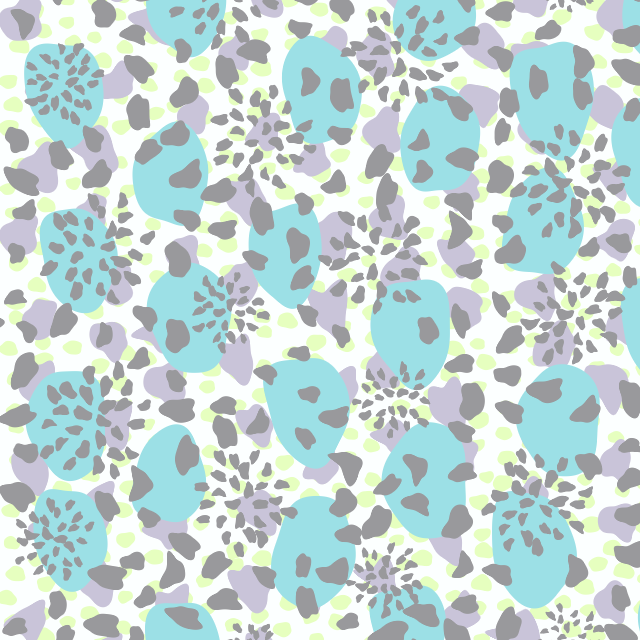
Reproduce this pattern procedurally as a Shadertoy shader.

```glsl
// Layered organic print: lime dots, lavender pebbles and large aqua eggs on white,
// topped by grey chips that are either scattered or fanned out in radial clusters.
// Every shape is one warped superellipse, placed on staggered, jittered grids.

const vec3 WHITE = vec3(0.99, 1.0, 1.0);
const vec3 LIME = vec3(0.90, 1.0, 0.75);
const vec3 LAVENDER = vec3(0.79, 0.77, 0.85);
const vec3 AQUA = vec3(0.61, 0.88, 0.90);
const vec3 GREY = vec3(0.60, 0.60, 0.61);
const float TAU = 6.28319;
const vec2 CLUSTER_CELL = vec2(0.25, 0.25);
const int CHIPS_PER_CLUSTER = 26;

struct Layer {
    vec2 cell;       // grid spacing
    vec2 halfSize;   // mean half extents of a shape
    float jitter;    // offset range, in cells
    float sizeRange; // relative size variation
    float tiltRange; // rotation range, in radians
    float wobble;    // irregularity of the outline
    float power;     // superellipse exponent
    float seed;
    bool avoidClusters;
};

vec3 hash32(vec2 p, float seed) {
    vec3 h = fract((p.xyx + seed * 17.0) * vec3(0.1031, 0.1030, 0.0973));
    h += dot(h, h.yxz + 33.33);
    return fract((h.xxy + h.yzz) * h.zyx);
}

// Grid with every second column shifted by half a cell
vec2 neighbourId(vec2 p, vec2 cell, int i, int j) {
    vec2 g = p / cell;
    float column = floor(g.x) + float(i);
    return vec2(column, floor(g.y - 0.5 * mod(column, 2.0)) + float(j));
}

vec2 cellCentre(vec2 id, vec2 cell, vec2 offset) {
    return (id + 0.5 + vec2(0.0, 0.5 * mod(id.x, 2.0)) + offset) * cell;
}

// Approximate signed distance to a bent, tapered, wavy superellipse
float blob(vec2 p, vec2 halfSize, float tilt, float wobble, float power, vec3 rnd) {
    float dist = length(p);
    if (dist > 2.0 * max(halfSize.x, halfSize.y)) return 1.0;
    float c = cos(tilt), s = sin(tilt);
    vec2 q = mat2(c, -s, s, c) * p / halfSize;
    q.y += wobble * (2.0 * rnd.x - 1.0) * q.x * q.x;
    q.x *= 1.0 + wobble * (2.0 * rnd.y - 1.0) * q.y;
    float a = atan(q.y, q.x + 1e-6);
    float waves = 0.4 * cos(3.0 * a + TAU * rnd.z) + 0.2 * cos(5.0 * a + TAU * rnd.x);
    vec2 powered = pow(abs(q) + 1e-5, vec2(power));
    float f = pow(powered.x + powered.y, 1.0 / power) / (1.0 + wobble * waves);
    return dist * (1.0 - 1.0 / max(f, 0.01));
}

// Centre (xy) and radius (z) of one chip cluster
vec3 cluster(vec2 id) {
    vec3 rnd = hash32(id, 5.0);
    return vec3(cellCentre(id, CLUSTER_CELL, 0.34 * (rnd.xy - 0.5)), mix(0.045, 0.088, rnd.z));
}

// Distance to the nearest cluster disc
float clusterDiscs(vec2 p) {
    float d = 1.0;
    for (int i = -1; i <= 1; i++)
    for (int j = -1; j <= 1; j++) {
        vec3 k = cluster(neighbourId(p, CLUSTER_CELL, i, j));
        d = min(d, distance(p, k.xy) - k.z);
    }
    return d;
}

// Chips on a sunflower spiral, each pointing away from its cluster centre
float clusterChips(vec2 p) {
    float d = 1.0;
    for (int i = -1; i <= 1; i++)
    for (int j = -1; j <= 1; j++) {
        vec2 id = neighbourId(p, CLUSTER_CELL, i, j);
        vec3 k = cluster(id);
        if (distance(p, k.xy) > 1.4 * k.z) continue;
        for (int n = 0; n < CHIPS_PER_CLUSTER; n++) {
            float t = float(n);
            vec3 rnd = hash32(id + t * vec2(3.1, 7.3), 9.0);
            float angle = t * 2.39996 + id.x + 0.25 * rnd.x;
            float r = k.z * sqrt((t + 0.8) / float(CHIPS_PER_CLUSTER)) + 0.08 * k.z * (rnd.y - 0.5);
            vec2 chip = k.z * vec2(0.148, 0.09) * mix(0.82, 1.2, rnd.z);
            vec2 centre = k.xy + r * vec2(cos(angle), sin(angle));
            d = min(d, blob(p - centre, chip, angle + rnd.y - 0.5, 0.3, 2.5, rnd.zxy));
        }
    }
    return d;
}

float scatter(vec2 p, Layer l) {
    float d = 1.0;
    for (int i = -1; i <= 1; i++)
    for (int j = -1; j <= 1; j++) {
        vec2 id = neighbourId(p, l.cell, i, j);
        vec3 rnd = hash32(id, l.seed), form = hash32(id, l.seed + 0.5);
        vec2 centre = cellCentre(id, l.cell, l.jitter * (rnd.xy - 0.5));
        if (l.avoidClusters && clusterDiscs(centre) < 0.021) continue;
        vec2 size = l.halfSize * (1.0 + l.sizeRange * (vec2(rnd.z) + 0.3 * form.xy - 0.65));
        d = min(d, blob(p - centre, size, l.tiltRange * (form.z - 0.5), l.wobble, l.power, form));
    }
    return d;
}

vec3 paint(vec3 under, vec3 ink, float d) {
    return mix(under, ink, clamp(0.5 - d * iResolution.y, 0.0, 1.0));
}

void mainImage(out vec4 fragColor, in vec2 fragCoord) {
    vec2 p = fragCoord / iResolution.y;
    Layer dots = Layer(vec2(0.043), vec2(0.0140, 0.0108), 0.5, 0.35, 0.7, 0.16, 2.1, 1.0, false);
    Layer pebbles = Layer(vec2(0.112), vec2(0.026, 0.034), 0.5, 0.35, 1.8, 0.34, 2.5, 2.0, false);
    Layer eggs = Layer(vec2(0.19, 0.25), vec2(0.060, 0.083), 0.3, 0.2, 0.5, 0.14, 2.1, 3.0, false);
    Layer chips = Layer(vec2(0.063), vec2(0.0225, 0.0148), 0.4, 0.5, TAU, 0.32, 2.6, 4.0, true);

    vec3 col = paint(WHITE, LIME, scatter(p, dots));
    col = paint(col, LAVENDER, scatter(p, pebbles));
    col = paint(col, AQUA, scatter(p, eggs));
    col = paint(col, GREY, min(scatter(p, chips), clusterChips(p)));
    fragColor = vec4(col, 1.0);
}
```
